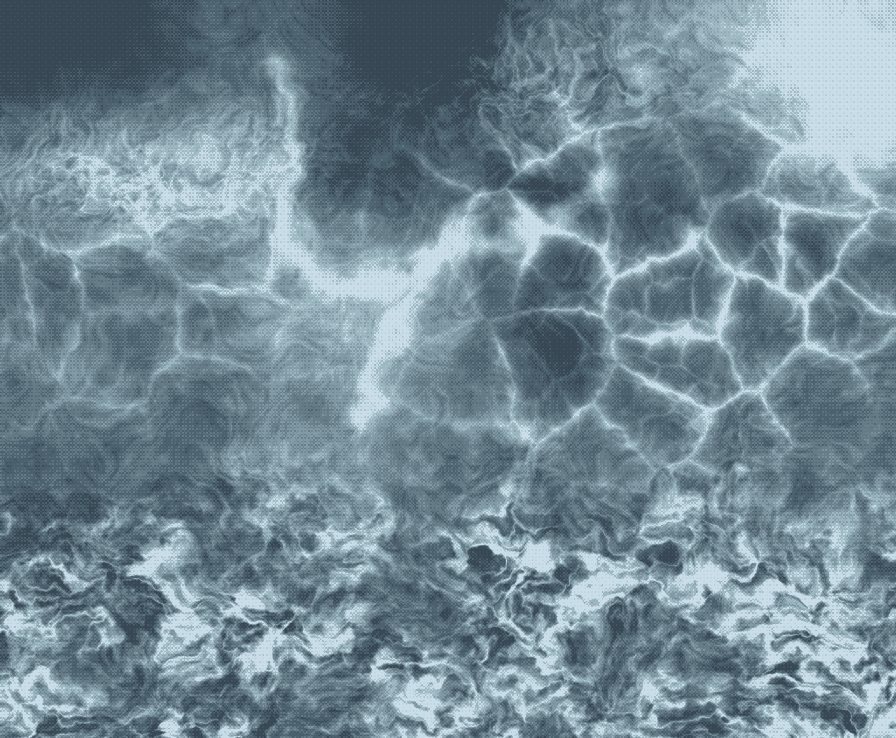
This texture is drawn by a WebGL 2 fragment shader. Its source:

```glsl
#version 300 es
precision highp float;
uniform vec2 u_resolution;
out vec4 fragColor;

// Values to tune; lengths are in canvas heights
const float GRAIN_ROWS = 422.0;
const float GRAIN_SOFTNESS = 0.3;
const float CONTRAST = 1.75;
const float BASE_TONE = -0.22;
const float WARP = 0.07;
const float CELLS_LARGE = 8.5;
const float CELLS_SMALL = 17.0;
const float VEIN_WIDTH = 0.0055;
const float CHURN_SCALE = 11.0;
const uint LCG_MUL = 1664525u;
const uint LCG_ADD = 1013904223u;
const vec3 WATER[6] = vec3[6](
  vec3(0.22, 0.28, 0.33), vec3(0.30, 0.38, 0.43), vec3(0.40, 0.49, 0.53),
  vec3(0.51, 0.60, 0.65), vec3(0.62, 0.72, 0.76), vec3(0.79, 0.87, 0.91));
const float STOPS[6] = float[6](0.05, 0.185, 0.435, 0.69, 0.865, 0.975);
const vec2 CREST[7] = vec2[7](
  vec2(0.36, 0.89), vec2(0.39, 0.70), vec2(0.45, 0.61), vec2(0.55, 0.62),
  vec2(0.61, 0.68), vec2(0.74, 0.69), vec2(0.83, 0.75));

vec2 hash2(vec2 cell) {
  uvec2 v = uvec2(ivec2(cell)) * LCG_MUL + LCG_ADD;
  for (int i = 0; i < 2; i++) {
    v.x += v.y * LCG_MUL;
    v.y += v.x * LCG_MUL;
    v ^= v >> 16;
  }
  return vec2(v & 65535u) / 65535.0;
}

float corner(vec2 cell, vec2 offset) {
  return dot(hash2(cell) * 2.0 - 1.0, offset);
}

float gradientNoise(vec2 p) {
  vec2 i = floor(p), f = p - i, e = vec2(1.0, 0.0);
  vec2 u = f * f * f * (f * (f * 6.0 - 15.0) + 10.0);
  return mix(mix(corner(i, f), corner(i + e, f - e), u.x),
             mix(corner(i + e.yx, f - e.yx), corner(i + 1.0, f - 1.0), u.x), u.y);
}

float fbm(vec2 p) {
  float sum = 0.0, amp = 1.0;
  for (int i = 0; i < 4; i++) {
    sum += amp * gradientNoise(p);
    p = mat2(1.6, 1.2, -1.2, 1.6) * p + 17.3;
    amp *= 0.55;
  }
  return sum;
}

vec2 fbm2(vec2 p) { return vec2(fbm(p), fbm(p + 41.7)); }

// Thin bright lines along the zero crossings of noise
float filaments(vec2 p, float sharpness) {
  return max(0.0, 1.0 - sharpness * abs(gradientNoise(p) + 0.3 * gradientNoise(p * 2.3 + 9.0)));
}

float blob(vec2 p, vec2 centre, vec2 radius) {
  vec2 d = (p - centre) / radius;
  return exp(-dot(d, d));
}

float segmentDistance(vec2 p, vec2 a, vec2 b) {
  vec2 d = b - a;
  return length(p - a - d * clamp(dot(p - a, d) / dot(d, d), 0.0, 1.0));
}

// Distance to the nearest cell border
float cellBorder(vec2 p) {
  vec2 home = floor(p), nearest = vec2(9.0);
  for (int k = 0; k < 9; k++) {
    vec2 c = home + vec2(k % 3 - 1, k / 3 - 1);
    vec2 r = c + hash2(c) - p;
    if (dot(r, r) < dot(nearest, nearest)) nearest = r;
  }
  float border = 1.0;
  for (int k = 0; k < 25; k++) {
    vec2 c = home + vec2(k % 5 - 2, k / 5 - 2);
    vec2 r = c + hash2(c) - p, d = r - nearest;
    if (dot(d, d) > 0.0001) border = min(border, dot(0.5 * (r + nearest), normalize(d)));
  }
  return border;
}

float bayer2(vec2 a) { a = floor(a); return fract(a.x * 0.5 + a.y * a.y * 0.75); }

float seaTone(vec2 p) {
  vec2 drift = fbm2(p * 4.0), ripple = fbm2(p * 19.0);
  vec2 q = p + WARP * drift + 0.022 * ripple;

  // Open water, foam banks and shaded hollows
  float calm = max(blob(q, vec2(0.56, 0.97), vec2(0.15, 0.15)), blob(q, vec2(0.03, 1.0), vec2(0.22, 0.14)));
  float bank = blob(q, vec2(1.14, 0.92), vec2(0.16, 0.17));
  float haze = blob(q, vec2(0.48, 0.56), vec2(0.15, 0.14));
  float leftFoam = blob(q, vec2(0.21, 0.77), vec2(0.22, 0.08));
  float tone = BASE_TONE - 2.6 * calm + 2.7 * bank + 1.3 * haze + 0.9 * leftFoam;
  tone -= 1.3 * blob(q, vec2(0.48, 0.76), vec2(0.08, 0.06)) + 1.3 * blob(q, vec2(0.72, 0.74), vec2(0.09, 0.03));
  tone -= 0.8 * blob(q, vec2(0.75, 0.55), vec2(0.09, 0.08)) + 0.7 * blob(q, vec2(0.10, 0.32), vec2(0.16, 0.10));

  // Ragged breaking crest and its falling arm
  float crest = segmentDistance(q, vec2(0.57, 0.62), vec2(0.49, 0.43));
  for (int i = 0; i < 6; i++) crest = min(crest, segmentDistance(q, CREST[i], CREST[i + 1]));
  tone += 1.5 * exp(-crest * crest / 0.0005);

  // Net of foam veins around darker cells
  float net = max(blob(p, vec2(0.92, 0.62), vec2(0.38, 0.25)), 0.55 * blob(p, vec2(0.18, 0.60), vec2(0.24, 0.16)));
  vec2 bent = p + 0.03 * drift + 0.012 * ripple;
  float large = cellBorder(bent * CELLS_LARGE) / CELLS_LARGE;
  float small = cellBorder(bent * CELLS_SMALL + 5.0) / CELLS_SMALL;
  float patchy = smoothstep(-0.35, 0.3, fbm(p * 6.0 + 3.0));
  float veins = exp(-large / VEIN_WIDTH) * (0.5 + patchy);
  veins += 0.6 * exp(-small / (0.7 * VEIN_WIDTH)) * patchy;
  tone += net * (2.1 * veins - 0.75 * smoothstep(0.0, 0.045, large));

  // Churned water with curled filaments
  float churn = smoothstep(0.46, 0.18, p.y + 0.15 * drift.x);
  vec2 curl = p * vec2(0.8, 1.3) + 0.07 * drift + 0.035 * ripple;
  float threads = filaments(curl * CHURN_SCALE, 6.0) + 0.8 * filaments(curl * CHURN_SCALE * 2.7 + 7.0, 4.0);
  tone += churn * (1.9 * threads * (0.35 + patchy) - 0.85 + 1.2 * ripple.y);

  // Lacy froth and fine speckle
  float lace = filaments(q * 26.0 + 2.0, 4.5) + filaments(q * 55.0, 4.0);
  float froth = max(leftFoam, 0.8 * blob(q, vec2(0.72, 0.90), vec2(0.25, 0.10)));
  tone += froth * (1.0 * lace - 0.35) + 0.7 * drift.y;
  float speckle = fbm(p * 48.0 + 8.0 * drift);
  return tone + (0.55 * ripple.x + speckle * (0.65 + 0.7 * churn)) * (1.0 - 0.65 * calm);
}

void main() {
  vec2 p = gl_FragCoord.xy / u_resolution.y;
  float rank = 1.0 / (1.0 + exp(-CONTRAST * seaTone(p)));

  // Spread the tone over the colour steps, then break it into grain
  float level = 0.0;
  for (int i = 0; i < 5; i++) level += clamp((rank - STOPS[i]) / (STOPS[i + 1] - STOPS[i]), 0.0, 1.0);
  vec2 grain = p * GRAIN_ROWS;
  float threshold = 0.25 * bayer2(grain * 0.5) + bayer2(grain) + 0.03;
  int low = min(int(level), 4);
  float blend = smoothstep(-GRAIN_SOFTNESS, GRAIN_SOFTNESS, level - float(low) - threshold);
  fragColor = vec4(mix(WATER[low], WATER[low + 1], blend), 1.0);
}
```
